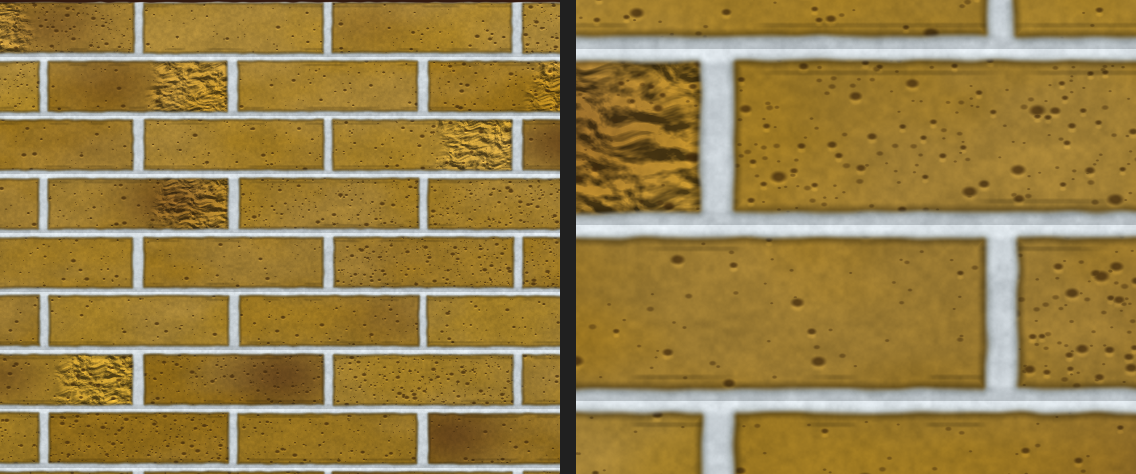
Left: the whole. Right: its middle third, enlarged.
Give the GLSL for this texture, as a WebGL 1 fragment shader.

```glsl
precision highp float;
uniform vec2 u_resolution;

float hash(vec2 p) {
  return fract(sin(dot(p, vec2(12.99, 78.23))) * 43758.5);
}

float noise(vec2 p) {
  vec2 i = floor(p), f = fract(p);
  f = f * f * (3.0 - 2.0 * f);
  return mix(mix(hash(i), hash(i + vec2(1.0, 0.0)), f.x),
             mix(hash(i + vec2(0.0, 1.0)), hash(i + vec2(1.0, 1.0)), f.x), f.y);
}

float fbm(vec2 p) {
  float sum = 0.0, amp = 0.5;
  for (int i = 0; i < 4; i++) {
    sum += amp * noise(p);
    p = p * 2.03 + 17.3;
    amp *= 0.5;
  }
  return sum;
}

float boxDistance(vec2 p, vec2 halfSize, float radius) {
  vec2 d = abs(p) - halfSize + radius;
  return length(max(d, 0.0)) + min(max(d.x, d.y), 0.0) - radius;
}

// Scattered oval holes; chance is the share of cells that hold one.
float pits(vec2 p, float cell, float chance) {
  vec2 g = p / cell, id = floor(g);
  float cover = 0.0;
  for (int j = -1; j <= 1; j++) {
    for (int i = -1; i <= 1; i++) {
      vec2 c = id + vec2(float(i), float(j));
      vec2 center = c + vec2(hash(c + 3.1), hash(c + 8.7));
      float radius = mix(0.1, 0.34, pow(hash(c + 5.3), 2.0));
      float d = length((g - center) * vec2(0.75, 1.1));
      float hole = 1.0 - smoothstep(radius * 0.4, radius + 0.08, d);
      cover = max(cover, hole * step(hash(c + 1.9), chance));
    }
  }
  return cover;
}

void main() {
  // One unit is the height of a course, joint included.
  vec2 p = gl_FragCoord.xy / u_resolution.x * 9.55;
  float aa = 9.55 / u_resolution.x;
  float grain = fbm(p * 22.0) - 0.47;

  // Running bond
  float row = floor(p.y - 0.11);
  float along = (p.x - 0.746 - 1.617 * mod(row, 2.0)) / 3.234;
  vec2 id = vec2(floor(along), row);
  vec2 q = vec2((fract(along) - 0.5) * 3.234, fract(p.y - 0.11) - 0.5);
  vec2 shift = vec2(hash(id + 2.4), hash(id + 6.8)) - 0.5;
  vec2 wobble = vec2(noise(p * 7.0), noise(p * 7.0 + 40.0)) - 0.5;
  float d = boxDistance(q - shift * vec2(0.04, 0.016) + wobble * 0.018,
                        vec2(1.53, 0.428), 0.02);
  float inBrick = 1.0 - smoothstep(-0.012 - aa, 0.012 + aa, d);

  // Glazed clay, paler toward the top of the wall
  float tone = hash(id + 11.2);
  vec3 brick = mix(vec3(0.57, 0.42, 0.09), vec3(0.65, 0.51, 0.16), tone);
  brick = mix(brick, vec3(0.64, 0.52, 0.27),
              0.55 * smoothstep(0.3, 0.8, fbm(p * vec2(0.7, 1.1)) + p.y * 0.025));
  brick *= 0.95 + 0.012 * p.y + 0.18 * (fbm(p * vec2(2.0, 4.0)) - 0.47);

  // Smoky firing stains on some bricks
  vec2 s = (q - vec2((hash(id + 4.6) - 0.5) * 2.6, 0.05)) / vec2(0.85, 0.5);
  float stain = exp(-dot(s, s)) * smoothstep(0.55, 0.9, hash(id + 9.5));
  brick = mix(brick, vec3(0.38, 0.25, 0.10), stain * 0.85);

  // Wrinkled patch at one end of a few bricks
  float side = hash(id + 14.1) < 0.5 ? -1.0 : 1.0;
  float patchMask = step(0.83, hash(id + 21.7))
      * smoothstep(0.1, 0.5, q.x * side + 0.3 * (noise(p * 4.0) - 0.5));
  vec2 w = p * vec2(6.5, 13.0) + 1.2 * noise(p * 5.0);
  float ripple = fbm(w) - fbm(w + vec2(0.15, 0.4));
  brick *= 1.0 + patchMask * clamp(ripple * 2.8, -0.5, 0.35);

  // Pits with a lit lower lip, and fine grain
  float wear = hash(id + 31.3);
  float chance = 0.08 + 0.4 * wear * wear;
  float hole = max(pits(p, 0.11, chance), 0.6 * pits(p + 5.0, 0.055, chance * 0.7));
  float lip = pits(p + vec2(0.0, 0.025), 0.11, chance);
  brick *= 1.0 + 0.16 * max(lip - hole, 0.0);
  brick = mix(brick, vec3(0.25, 0.16, 0.05), hole * 0.72);
  brick *= 1.0 + 0.2 * grain;

  // Pressed lines near the long edges and darkened rim
  float groove = 1.0 - smoothstep(0.004, 0.016 + aa, abs(abs(q.y) - 0.365));
  brick *= 1.0 - 0.16 * groove * smoothstep(0.4, 0.65, noise(p * vec2(3.0, 1.0) + 9.0));
  brick *= 1.0 - 0.32 * smoothstep(-0.055, 0.0, d);

  // Mortar: gray below each brick, bright above the next one
  vec3 mortar = mix(vec3(0.64, 0.67, 0.67), vec3(0.79, 0.82, 0.84),
                    smoothstep(0.0, 0.055, d));
  float shelf = smoothstep(0.40, 0.45, q.y);
  float under = smoothstep(0.40, 0.44, -q.y);
  mortar += 0.08 * shelf - 0.07 * under;
  mortar += 0.10 * (fbm(p * vec2(5.0, 9.0)) - 0.47) + 0.12 * grain;
  mortar = mix(mortar, vec3(0.56, 0.52, 0.42),
               0.45 * (1.0 - smoothstep(0.0, 0.03, d)));

  vec3 color = mix(mortar, brick, inBrick);
  // Dark ledge along the top
  color = mix(color, vec3(0.20, 0.10, 0.06), smoothstep(8.03, 8.06, p.y + 0.02 * wobble.x));
  gl_FragColor = vec4(clamp(color, 0.0, 1.0), 1.0);
}
```
